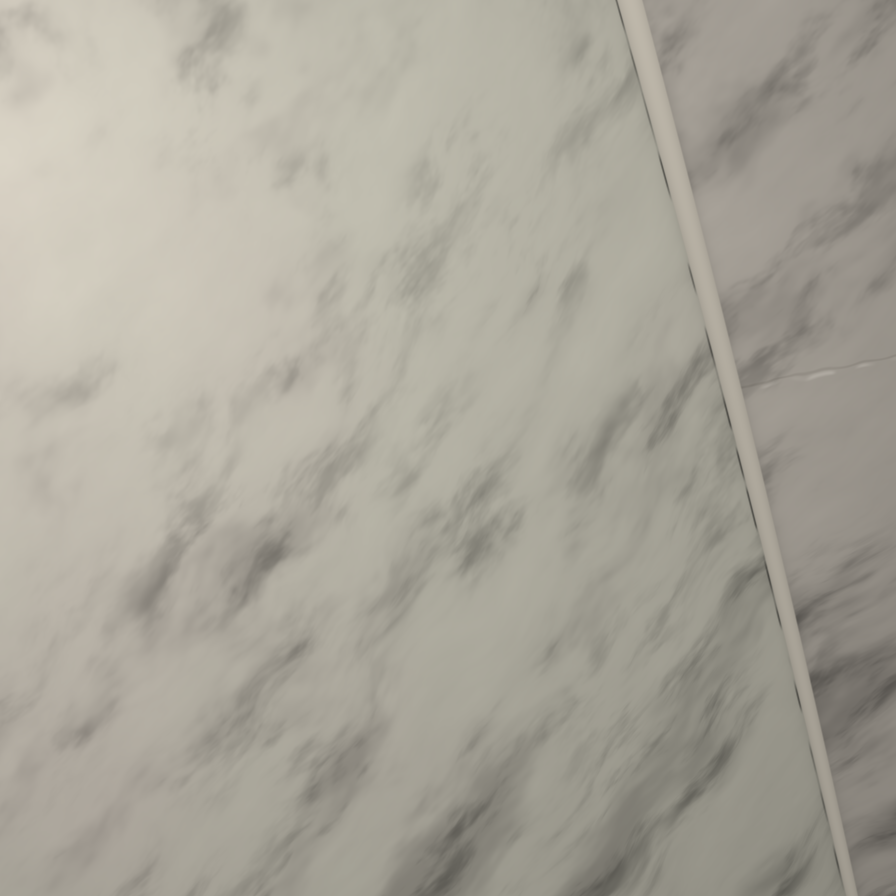
Write a WebGL 2 fragment shader that draws this texture.

```glsl
#version 300 es
precision highp float;
// Softly lit, streaked marble tiles split by a slanted pale grout line.

uniform vec2 u_resolution;
out vec4 fragColor;

// Lighting
const vec2 LAMP = vec2(0.0, 0.84);
const float LAMP_LEVEL = 0.84;
const float LAMP_FALLOFF = 0.235;

// Stone tints, multiplied by brightness
const vec3 GREEN_TINT = vec3(1.0, 0.985, 0.912);
const vec3 PINK_TINT = vec3(1.02, 0.975, 0.922);
const vec3 SIDE_TINT = vec3(1.0, 0.96, 0.91);

// Veins: direction in radians, its fan over the height, frequency along and across
const float MAIN_ANGLE = 0.92;
const float MAIN_FAN = 0.16;
const float SIDE_ANGLE = 0.46;
const float SIDE_FAN = 0.3;
const float TIGHTENING = 0.42;
const vec2 CLOUD_FREQ = vec2(4.6, 10.5);
const vec2 STREAK_FREQ = vec2(9.5, 29.0);
const float CLOUD_DEPTH = 0.10;
const float STREAK_DEPTH = 0.13;
const float SHEEN = 0.02;

// Grout
const vec3 GROUT_COLOR = vec3(0.73, 0.705, 0.655);
const float GROUT_TOP_X = 0.703;
const float GROUT_BOTTOM_X = 0.951;
const float GROUT_BOW = 0.025;
const vec2 GROUT_HALF_WIDTH = vec2(0.0065, 0.0135); // bottom, top

vec3 hash3(vec2 cell) {
    vec3 h = fract(cell.xyx * vec3(0.1031, 0.1030, 0.0973));
    h += dot(h, h.yxz + 33.33);
    return fract((h.xxy + h.yzz) * h.zyx);
}

// Cellular noise: signed soft blobs, one jittered in each cell
float blobs(vec2 p) {
    vec2 cell = floor(p);
    float sum = 0.0;
    for (int j = -1; j <= 1; j++) {
        for (int i = -1; i <= 1; i++) {
            vec2 c = cell + vec2(i, j);
            vec3 h = hash3(c + 71.0);
            vec2 d = p - c - h.xy;
            float k = max(1.0 - dot(d, d), 0.0);
            sum += (2.0 * h.z - 1.0) * k * k;
        }
    }
    return sum;
}

float layeredBlobs(vec2 p) {
    float sum = 0.0, gain = 0.8;
    for (int i = 0; i < 5; i++) {
        sum += gain * blobs(p);
        p = p * 1.93 + vec2(17.3, 9.7);
        gain *= 0.6;
    }
    return sum;
}

// Coordinates (along, across) the veins, tighter towards the lower right
vec2 veinSpace(vec2 p, float angle) {
    vec2 dir = vec2(cos(angle), sin(angle));
    vec2 q = vec2(dot(p, dir), dot(p, vec2(dir.y, -dir.x)));
    q.y += TIGHTENING * q.y * q.y;
    return q;
}

void main() {
    vec2 uv = gl_FragCoord.xy / u_resolution;
    float aa = 1.2 / min(u_resolution.x, u_resolution.y);

    // Signed distance from the grout centre, positive on the side tile
    float centre = mix(GROUT_BOTTOM_X, GROUT_TOP_X, uv.y) + GROUT_BOW * uv.y * (1.0 - uv.y);
    float offset = (uv.x - centre) * 0.97;
    float side = step(0.0, offset);

    // Veins
    vec2 wobble = vec2(blobs(uv * 13.0), blobs(uv * 13.0 + 40.0));
    float angle = mix(MAIN_ANGLE + MAIN_FAN * uv.y, SIDE_ANGLE + SIDE_FAN * uv.y, side);
    vec2 q = veinSpace(uv - 0.5 + 0.009 * wobble, angle) + side * 5.3;
    float cloud = layeredBlobs(q * CLOUD_FREQ + 3.0);
    float streak = layeredBlobs(q * STREAK_FREQ + 23.0);
    float patches = smoothstep(-0.6, 0.7, 0.5 * blobs(uv * 8.0 + 11.0) + 0.8 * cloud);
    float vein = CLOUD_DEPTH * smoothstep(-0.1, 1.2, cloud)
               + STREAK_DEPTH * patches * smoothstep(-0.1, 1.1, streak);

    // Stone brightness and tint
    float lamp = LAMP_LEVEL - LAMP_FALLOFF * distance(uv, LAMP);
    float level = lamp - vein - SHEEN * (0.5 * cloud + 0.5 * streak) - 0.012 * side;
    float pink = smoothstep(0.6, 0.0, uv.x) * 0.6 + 0.25 * blobs(uv * 5.0 + 5.0) + 0.2 * cloud;
    vec3 tint = mix(GREEN_TINT, PINK_TINT, clamp(pink, 0.0, 1.0));
    vec3 color = level * mix(tint, SIDE_TINT, side * 0.8);

    // Faint, chipped joint across the side tile
    float joint = uv.y - 0.564 - 0.2 * (uv.x - 0.823) - 0.002 * blobs(uv * 50.0);
    float chips = side * smoothstep(-0.2, 0.6, blobs(uv * 45.0));
    color += 0.07 * chips * smoothstep(0.002 + aa, 0.0, abs(joint));
    color -= 0.04 * side * smoothstep(0.001 + aa, 0.0, abs(joint - 0.004));

    // Grout bead with a soft shadow and a broken dark left edge
    float halfWidth = mix(GROUT_HALF_WIDTH.x, GROUT_HALF_WIDTH.y, uv.y);
    float edge = abs(offset) - halfWidth;
    color *= 1.0 - 0.07 * exp(-max(edge, 0.0) / 0.006);
    float crack = smoothstep(0.001 + aa, 0.0, abs(offset + halfWidth + 0.001));
    color *= 1.0 - 0.45 * crack * smoothstep(-0.3, 0.5, blobs(vec2(3.0, uv.y * 34.0)));
    float across = offset / halfWidth;
    vec3 bead = GROUT_COLOR * (0.86 + 0.16 * uv.y) * (1.0 - 0.08 * across * across);
    color = mix(color, bead, smoothstep(aa, -aa, edge));

    fragColor = vec4(clamp(color, 0.0, 1.0), 1.0);
}
```
